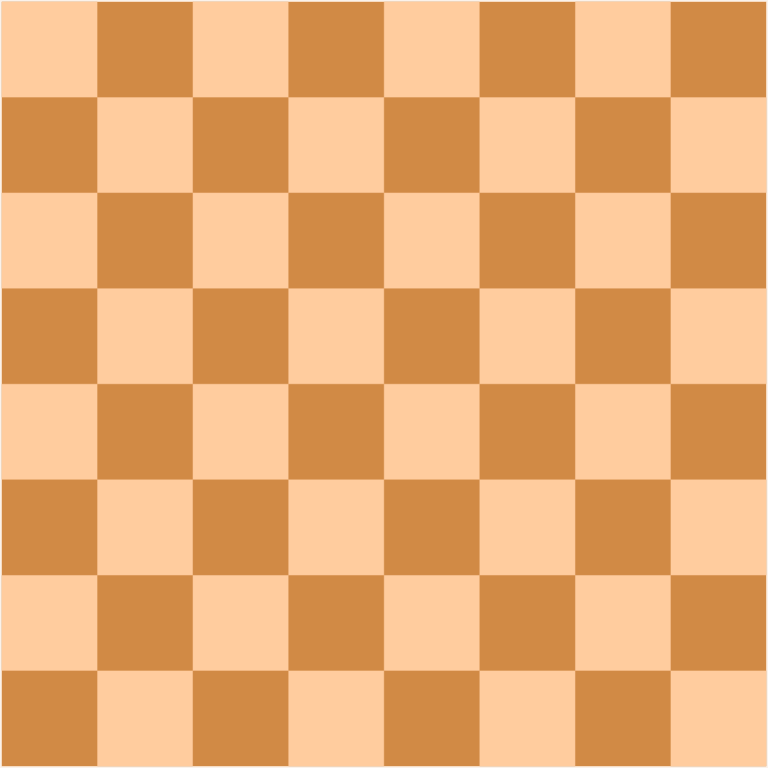
Give the GLSL for this pattern, as a three.js fragment shader.

```glsl
// Checkerboard of tan and peach squares inside a hairline pale margin.
#define SQUARES 8.0
#define MARGIN 0.0022
#define SOFTNESS 0.0009
#define PEACH vec3(1.00, 0.80, 0.62)
#define TAN vec3(0.82, 0.54, 0.27)
#define PALE vec3(0.98, 0.95, 0.92)

varying vec2 vUv;

// Signed distance to the nearest square edge: positive in even squares, negative in odd.
vec2 alternate(vec2 cells) {
  return 0.5 - abs(mod(cells + 0.5, 2.0) - 1.0);
}

void main() {
  // Half width of an edge blend, in canvas units
  vec2 blur = max(0.5 * fwidth(vUv), vec2(SOFTNESS));

  // Squares: the product of the two stripe signs sets the colour
  float scale = SQUARES / (1.0 - 2.0 * MARGIN);
  vec2 stripes = clamp(alternate((vUv - MARGIN) * scale) / (blur * scale), -1.0, 1.0);
  vec3 color = mix(PEACH, TAN, 0.5 + 0.5 * stripes.x * stripes.y);

  // Margin: pale on all four sides, so opposite edges join
  vec2 inset = min(vUv, 1.0 - vUv) - MARGIN;
  vec2 inside = clamp(0.5 + 0.5 * inset / blur, 0.0, 1.0);
  color = mix(PALE, color, inside.x * inside.y);

  gl_FragColor = vec4(color, 1.0);
}
```
